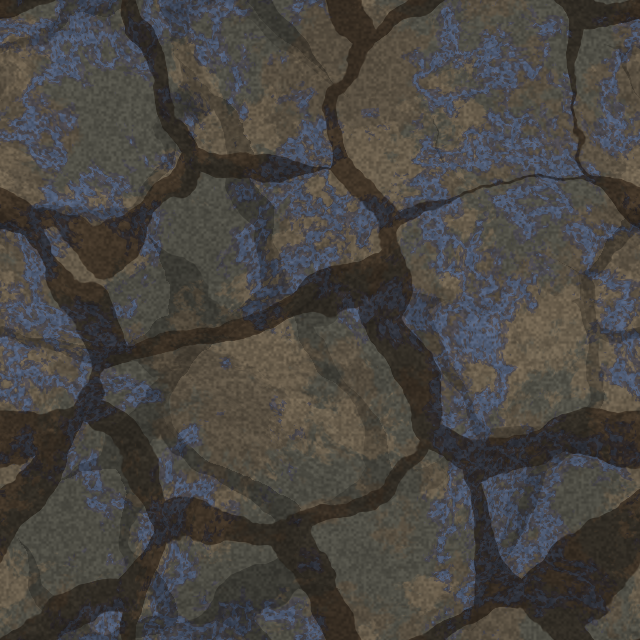
A three.js fragment shader for this texture:

```glsl
// Weathered dark rock: mottled brown, olive, violet and blue mineral stains
// from wrapped layered noise, cut by dark tapering clefts that follow the
// borders of warped cellular noise. Every layer repeats a whole number of times.

#define CLEFT_CELLS 3.0
#define FOLD_CELLS 4.0
#define CLEFT_WIDTH 0.042
#define FOLD_WIDTH 0.042
#define FOLD_DEPTH 0.26
#define WARP 0.032
#define EDGE 0.0012
#define STAIN_REPEATS 7.0
#define STAIN_GAIN 0.72
#define RELIEF 0.12
#define GRAIN 0.30

varying vec2 vUv;

const vec3 TAN = vec3(0.415, 0.368, 0.298);
const vec3 BROWN = vec3(0.342, 0.306, 0.252);
const vec3 OLIVE = vec3(0.308, 0.304, 0.270);
const vec3 VIOLET = vec3(0.276, 0.268, 0.300);
const vec3 BLUE = vec3(0.300, 0.356, 0.455);
const vec3 CLEFT_SHADE = vec3(0.62, 0.57, 0.53);

float hash(vec2 cell, float seed) {
  vec3 q = fract(cell.xyx * vec3(0.1031, 0.1030, 0.0973) + seed * 0.137);
  q += dot(q, q.yzx + 33.33);
  return fract((q.x + q.y) * q.z);
}

vec2 wrapCell(vec2 cell, vec2 period) {
  return floor(mod(cell + 0.5, period));
}

// Value noise that wraps after one canvas
float noise(vec2 uv, vec2 period, float seed) {
  vec2 p = uv * period;
  vec2 i = floor(p);
  vec2 f = p - i;
  f = f * f * (3.0 - 2.0 * f);
  vec2 lo = wrapCell(i, period);
  vec2 hi = wrapCell(i + 1.0, period);
  float bottom = mix(hash(lo, seed), hash(vec2(hi.x, lo.y), seed), f.x);
  float top = mix(hash(vec2(lo.x, hi.y), seed), hash(hi, seed), f.x);
  return mix(bottom, top, f.y);
}

// Layered noise, centred on zero with a spread of about one
float layers(vec2 uv, vec2 period, float seed, float gain) {
  float sum = 0.0, total = 0.0, amp = 1.0;
  for (int k = 0; k < 7; k++) {
    sum += amp * (noise(uv, period, seed + float(k)) - 0.5);
    total += amp;
    amp *= gain;
    period *= 2.0;
  }
  return 9.0 * sum / total;
}

vec2 cellPoint(vec2 cell, float count, float seed) {
  vec2 c = wrapCell(cell, vec2(count));
  return cell + vec2(hash(c, seed), hash(c, seed + 3.7));
}

// x: distance to the nearest cell border, y: random value of the cell
vec2 cellBorder(vec2 uv, float count, float seed) {
  vec2 p = uv * count;
  vec2 home = floor(p), nearCell = home, nearest = vec2(8.0);
  for (int y = -1; y <= 1; y++)
    for (int x = -1; x <= 1; x++) {
      vec2 cell = home + vec2(float(x), float(y));
      vec2 d = cellPoint(cell, count, seed) - p;
      if (dot(d, d) < dot(nearest, nearest)) { nearest = d; nearCell = cell; }
    }
  float border = 8.0;
  for (int y = -2; y <= 2; y++)
    for (int x = -2; x <= 2; x++) {
      vec2 d = cellPoint(nearCell + vec2(float(x), float(y)), count, seed) - p;
      vec2 gap = d - nearest;
      if (dot(gap, gap) > 0.0001)
        border = min(border, dot(0.5 * (d + nearest), normalize(gap)));
    }
  return vec2(border / count, hash(wrapCell(nearCell, vec2(count)), seed + 9.1));
}

// Band along the borders that swells and tapers, differently in each cell
float band(vec2 cell, vec2 uv, float thinnest, float width, float seed) {
  float side = floor(cell.y * 9.0);
  float swell = smoothstep(0.36, 0.92, noise(uv, vec2(5.0, 4.0), seed + side));
  float halfWidth = thinnest + width * swell;
  return 1.0 - smoothstep(halfWidth - EDGE, halfWidth + EDGE, cell.x);
}

void main() {
  vec2 uv = vUv;
  vec2 bend = WARP * vec2(layers(uv, vec2(3.0), 11.0, 0.46),
                          layers(uv, vec2(3.0), 23.0, 0.46));

  // Mineral stains: warm ground, then violet fringes around blue veins
  vec2 stainUv = uv + 0.5 * bend;
  vec2 stainPeriod = vec2(STAIN_REPEATS);
  float warmth = layers(stainUv, stainPeriod - 1.0, 37.0, STAIN_GAIN);
  float hue = layers(stainUv, stainPeriod - 2.0, 51.0, STAIN_GAIN);
  float vein = abs(layers(stainUv, stainPeriod, 67.0, STAIN_GAIN) - 0.85);
  vec3 rock = mix(OLIVE, BROWN, smoothstep(-0.4, 0.4, hue));
  rock = mix(rock, TAN, 0.9 * smoothstep(0.2, 0.8, warmth));
  rock = mix(rock, VIOLET, 0.85 * (1.0 - smoothstep(0.45, 0.70, vein)));
  rock = mix(rock, BLUE, 0.9 * (1.0 - smoothstep(0.12, 0.32, vein)));

  // Clefts and fainter folds
  vec2 cleft = cellBorder(uv + bend, CLEFT_CELLS, 81.0);
  vec2 fold = cellBorder(uv - bend.yx, FOLD_CELLS, 95.0);
  float cleftMask = band(cleft, uv, 0.0022, CLEFT_WIDTH, 103.0);
  float foldMask = band(fold, uv, -0.003, FOLD_WIDTH, 113.0);
  foldMask *= 1.0 - 0.7 * cleftMask;
  rock *= 0.97 + 0.06 * cleft.y;
  rock *= 1.0 - FOLD_DEPTH * foldMask * (0.4 + 0.6 * fold.y);
  rock *= mix(vec3(1.0), CLEFT_SHADE, cleftMask);

  // Craggy relief lit from above, then fine grain
  vec2 reliefPeriod = vec2(5.0, 9.0);
  float slope = layers(uv + bend, reliefPeriod, 127.0, 0.58)
              - layers(uv + bend + vec2(-0.002, 0.005), reliefPeriod, 127.0, 0.58);
  float crags = smoothstep(0.4, 0.8, noise(uv, vec2(6.0), 139.0));
  rock *= 1.0 + RELIEF * slope * (0.5 + crags + 0.5 * cleftMask);
  rock *= 1.0 + GRAIN * (noise(uv, vec2(256.0), 149.0) - 0.5);

  gl_FragColor = vec4(clamp(rock, 0.0, 1.0), 1.0);
}
```
